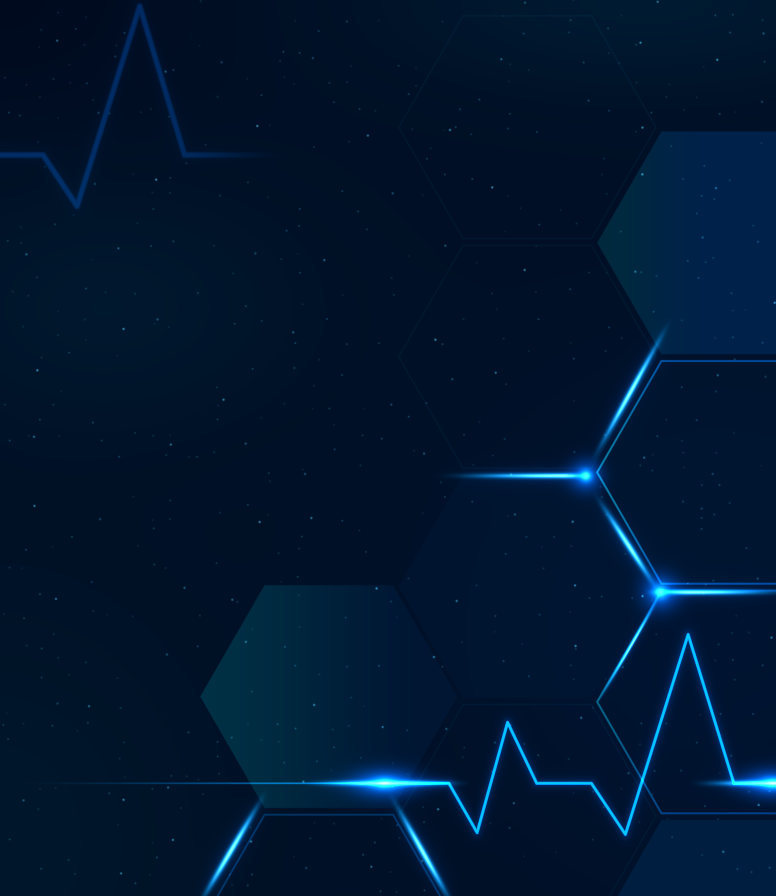
This background is drawn by a Shadertoy shader. Its source:

```glsl
const vec3 NAVY = vec3(0.0, 0.058, 0.142);
const vec3 TEAL = vec3(0.0, 0.19, 0.27);
const vec3 BLUE = vec3(0.0, 0.34, 0.85);
const vec3 CYAN = vec3(0.02, 0.72, 1.0);
const float APOTHEM = 0.1243;

float hash(vec2 p) {
    p = fract(p * vec2(123.34, 345.45));
    p += dot(p, p + 34.35);
    return fract(p.x * p.y);
}

float blob(vec2 p, vec2 centre, vec2 size) {
    vec2 q = (p - centre) / size;
    return exp(-dot(q, q));
}

float segment(vec2 p, vec2 a, vec2 b) {
    vec2 ab = b - a;
    return length(p - a - ab * clamp(dot(p - a, ab) / dot(ab, ab), 0.0, 1.0));
}

// Signed distance to the flat-topped hexagon at a lattice column and row
float hexagon(vec2 p, float col, float row) {
    vec2 centre = vec2(0.81 - 0.2215 * col, 0.729 - 0.2562 * row + 0.129 * mod(col, 2.0));
    centre.y += 0.003 * col * step(1.5, col);
    vec2 q = abs(p - centre);
    return max(q.y, dot(q, vec2(0.866, 0.5))) - APOTHEM;
}

float fill(float d, float px) { return smoothstep(px, -px, d); }

float stroke(float d, float width, float px) {
    return smoothstep(width + px, max(width - px, 0.0), abs(d));
}

// One heartbeat: a dip, a peak and the return to the baseline
float beat(vec2 p, vec2 start, vec2 dip, vec2 peak, float end) {
    float d = segment(p, start, start + dip);
    d = min(d, segment(p, start + dip, start + peak));
    return min(d, segment(p, start + peak, start + vec2(end, 0.0)));
}

// Tapered light along a segment, brightest at the fraction "crest"
vec3 streak(vec2 p, vec2 a, vec2 b, float crest, float width) {
    vec2 ab = b - a;
    float t = dot(p - a, ab) / dot(ab, ab);
    float taper = smoothstep(0.0, crest, t) * smoothstep(1.0, crest, t);
    float d = segment(p, a, b) / width;
    float core = exp(-d * d) * taper;
    return CYAN * core + BLUE * 0.45 * exp(-d * 0.55) * taper
         + vec3(0.55, 0.35, 0.15) * core * core * core;
}

vec3 flare(vec2 p, vec2 centre, vec2 size) {
    return BLUE * 0.75 * blob(p, centre, size * 2.6)
         + CYAN * 0.8 * blob(p, centre, size)
         + vec3(0.3) * blob(p, centre, size * 0.55);
}

vec3 stars(vec2 p, float cell, float density, float radius, float px) {
    vec2 id = floor(p / cell);
    vec2 spot = 0.2 + 0.6 * vec2(hash(id + 3.1), hash(id + 17.7));
    float d = length(p - (id + spot) * cell);
    float lit = step(1.0 - density, hash(id + 51.3)) * (0.3 + 0.7 * hash(id + 8.9));
    return vec3(0.25, 0.65, 0.75) * lit * smoothstep(radius + px, 0.0, d);
}

void mainImage(out vec4 fragColor, in vec2 fragCoord) {
    vec2 p = fragCoord / iResolution.y;
    float px = 0.8 / iResolution.y;

    // Dark backdrop with soft patches
    vec3 col = NAVY;
    col += vec3(0.0, 0.034, 0.035) * blob(p, vec2(0.12, 0.66), vec2(0.22, 0.14));
    col += vec3(0.0, 0.045, 0.05) * blob(p, vec2(0.72, 1.0), vec2(0.28, 0.1));
    col += vec3(0.0, 0.03, 0.025) * blob(p, vec2(0.0, 0.06), vec2(0.25, 0.3));
    col += vec3(0.0, 0.02, 0.05) * blob(p, vec2(0.8, 0.3), vec2(0.3, 0.3));
    col -= vec3(0.0, 0.018, 0.022) * blob(p, vec2(0.0, 1.0), vec2(0.22, 0.15));

    // Filled hexagons
    float across = smoothstep(0.667, 0.8, p.x);
    col = mix(col, mix(vec3(0.0, 0.16, 0.24), vec3(0.0, 0.13, 0.29), across),
              fill(hexagon(p, 0.0, 0.0), px));
    col = mix(col, mix(TEAL, vec3(0.0, 0.085, 0.2), smoothstep(0.21, 0.49, p.x)),
              fill(hexagon(p, 2.0, 2.0), px));
    col = mix(col, vec3(0.0, 0.085, 0.195), 0.75 * fill(hexagon(p, 1.0, 2.0), px));
    col = mix(col, vec3(0.0, 0.085, 0.19), 0.7 * fill(hexagon(p, 0.0, 1.0), px));
    col = mix(col, vec3(0.0, 0.12, 0.25), fill(hexagon(p, 0.0, 3.0), px));

    // Outlined hexagons
    for (float row = 0.0; row < 4.0; row++) {
        float faint = row == 2.0 ? 0.0 : 0.04;
        col += vec3(0.1, 0.8, 1.0) * faint * stroke(hexagon(p, 1.0, row), 0.0008, px);
    }
    vec3 rim = mix(vec3(0.03, 0.4, 0.45), vec3(0.0, 0.22, 0.45), smoothstep(0.67, 0.76, p.x));
    col += rim * stroke(hexagon(p, 0.0, 1.0), 0.0011, px);
    col += rim * 0.8 * stroke(hexagon(p, 0.0, 2.0), 0.0011, px);
    col += vec3(0.0, 0.14, 0.25) * stroke(hexagon(p, 2.0, 3.0), 0.001, px);

    // Scattered stars
    col += stars(p, 0.018, 0.2, 0.0011, px) * 0.28;
    col += stars(p + 0.37, 0.075, 0.65, 0.0014, px) * 0.7;

    // Faint heartbeat
    vec2 dip = vec2(0.038, -0.057), peak = vec2(0.108, 0.166);
    float ghost = beat(p, vec2(0.048, 0.827), dip, peak, 0.158);
    ghost = min(ghost, segment(p, vec2(-0.1, 0.827), vec2(0.048, 0.827)));
    ghost = min(ghost, segment(p, vec2(0.206, 0.827), vec2(0.33, 0.827)));
    float fade = smoothstep(0.33, 0.17, p.x);
    col += vec3(0.0, 0.11, 0.24) * fade * (0.8 * stroke(ghost, 0.003, 0.0015) + 0.3 * exp(-ghost / 0.005));

    // Bright heartbeat and its baseline
    float base = 0.1258;
    float pulse = beat(p, vec2(0.501, base), vec2(0.0315, -0.055), vec2(0.0655, 0.068), 0.098);
    pulse = min(pulse, beat(p, vec2(0.66, base), dip, peak, 0.159));
    pulse = min(pulse, segment(p, vec2(0.43, base), vec2(0.501, base)));
    pulse = min(pulse, segment(p, vec2(0.599, base), vec2(0.66, base)));
    pulse = min(pulse, segment(p, vec2(0.819, base), vec2(1.0, base)));
    col += CYAN * 0.8 * stroke(pulse, 0.0016, px) + BLUE * 0.45 * exp(-pulse / 0.0035);
    float tail = smoothstep(0.0, 0.42, p.x) * step(p.x, 0.43);
    col += vec3(0.0, 0.4, 0.65) * tail * stroke(p.y - base, 0.0009, px);

    // Light running along the hexagon gaps
    col += streak(p, vec2(0.48, 0.469), vec2(0.665, 0.469), 0.8, 0.0028);
    col += streak(p, vec2(0.656, 0.476), vec2(0.751, 0.648), 0.5, 0.003);
    col += streak(p, vec2(0.66, 0.455), vec2(0.738, 0.335), 0.55, 0.0032);
    col += streak(p, vec2(0.715, 0.339), vec2(0.9, 0.339), 0.3, 0.0027);
    col += streak(p, vec2(0.74, 0.341), vec2(0.664, 0.21), 0.45, 0.0016);
    col += streak(p, vec2(0.3, 0.122), vec2(0.215, -0.022), 0.5, 0.0032);
    col += streak(p, vec2(0.432, 0.12), vec2(0.512, -0.022), 0.5, 0.0032);
    col += streak(p, vec2(0.33, base), vec2(0.53, base), 0.5, 0.003);
    col += streak(p, vec2(0.765, base), vec2(0.96, base), 0.5, 0.003);

    // Flares at the joints
    col += flare(p, vec2(0.654, 0.469), vec2(0.0065));
    col += flare(p, vec2(0.737, 0.339), vec2(0.0075));
    col += flare(p, vec2(0.429, base), vec2(0.013, 0.006));
    col += flare(p, vec2(0.863, base), vec2(0.012, 0.006));

    fragColor = vec4(clamp(col, 0.0, 1.0), 1.0);
}
```
